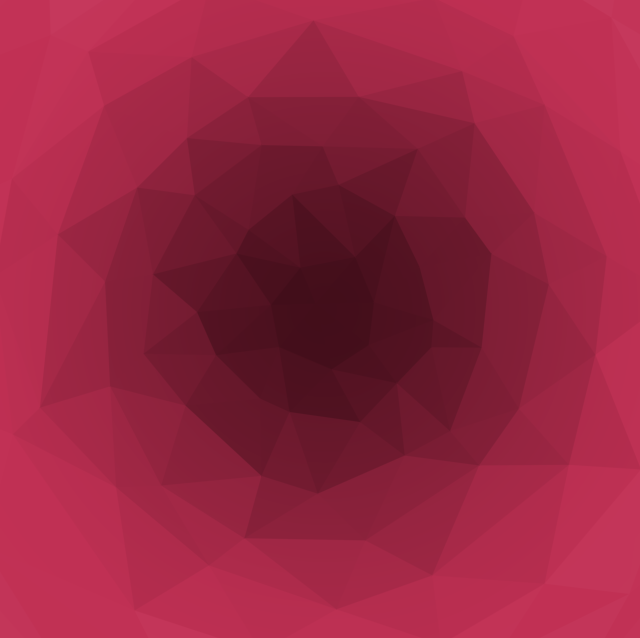
Write a Shadertoy shader that draws this background.

```glsl
const float SEGMENTS = 14.0;
const float RING_STEP = 0.09;

float hash(vec2 p) {
    return fract(sin(dot(p, vec2(127.1, 311.7))) * 43758.5453);
}

// Jittered mesh vertex; each ring is turned half a segment past the last
vec2 meshVertex(float ring, float index) {
    if (ring < 0.5) return vec2(-0.015, 0.01);
    if (ring < 1.5) index = 2.0 * floor(index / 2.0);
    vec2 id = vec2(ring, mod(index, SEGMENTS));
    float turn = index + 0.5 * ring + 0.6 * (hash(id) - 0.5);
    float radius = RING_STEP * ring + 0.044 * (hash(id + 31.7) - 0.5);
    float angle = 6.28318 * turn / SEGMENTS;
    return radius * vec2(cos(angle), sin(angle));
}

float cross2(vec2 a, vec2 b) {
    return a.x * b.y - a.y * b.x;
}

// Signed distance to the line through a and b, positive on its left
float edgeDistance(vec2 p, vec2 a, vec2 b) {
    return cross2(b - a, p - a) / max(length(b - a), 1e-5);
}

float triangleCoverage(vec2 p, vec2 a, vec2 b, vec2 c, float blur) {
    float area = cross2(b - a, c - a);
    if (abs(area) < 1e-5) return 0.0;
    float side = sign(area);
    float inside = min(side * edgeDistance(p, a, b),
                   min(side * edgeDistance(p, b, c), side * edgeDistance(p, c, a)));
    return smoothstep(-blur, blur, inside);
}

// Dark wine at the centre, crimson outside, pale rose facets near the border
vec3 facetColor(float radius, float seed) {
    float shade = smoothstep(0.0, 0.59, radius + 0.035 * (seed - 0.5));
    vec3 color = mix(vec3(0.25, 0.052, 0.098), vec3(0.755, 0.188, 0.328), shade);
    float highlight = smoothstep(0.45, 0.65, radius) * seed * seed;
    return mix(color, vec3(0.78, 0.24, 0.38), 0.7 * highlight);
}

void mainImage(out vec4 fragColor, in vec2 fragCoord) {
    vec2 p = fragCoord / iResolution.xy - vec2(0.508, 0.514);
    float blur = 0.8 / iResolution.y;
    float radius = length(p);
    vec3 color = vec3(0.0);
    float total = 0.0;

    // Concentric strips of triangles
    for (float ring = 0.0; ring < 9.0; ring++) {
        if (abs(radius - RING_STEP * (ring + 0.5)) > 0.12) continue;
        for (float i = 0.0; i < SEGMENTS; i++) {
            vec2 innerA = meshVertex(ring, i);
            vec2 innerB = meshVertex(ring, i + 1.0);
            vec2 outerA = meshVertex(ring + 1.0, i);
            vec2 outerB = meshVertex(ring + 1.0, i + 1.0);

            for (int half_ = 0; half_ < 2; half_++) {
                vec2 a = half_ == 0 ? innerA : outerB;
                float coverage = triangleCoverage(p, a, innerB, outerA, blur);
                if (coverage <= 0.0) continue;
                float facetRadius = (length(a) + length(innerB) + length(outerA)) / 3.0;
                float seed = hash(vec2(ring + 0.5 * float(half_), i) + 7.3);
                color += coverage * facetColor(mix(facetRadius, radius, 0.2), seed);
                total += coverage;
            }
        }
    }

    // Smooth gradient where folded facets leave a gap
    color = total > 0.01 ? color / total : facetColor(radius, 0.5);
    fragColor = vec4(color, 1.0);
}
```
